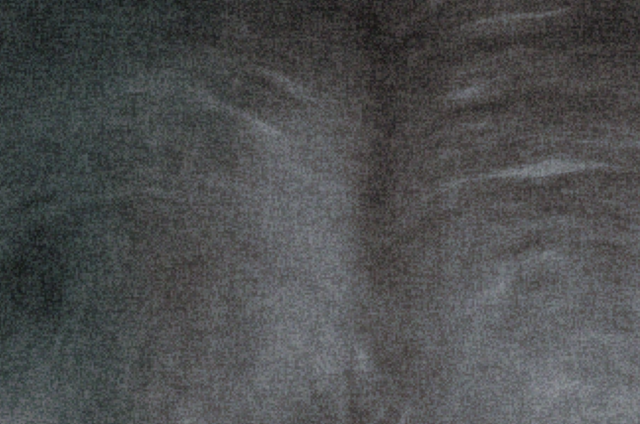
Write a WebGL 1 fragment shader that draws this texture.

```glsl
precision highp float;
// A dusty, half-wiped chalkboard: broad chalk clouds over dark slate,
// faint sweeping wipe marks laid along two families of arcs,
// and a fine coloured grain with a slight woven structure.

uniform vec2 u_resolution;

const vec3 TEAL_TINT = vec3(0.89, 1.04, 1.04);
const vec3 WARM_TINT = vec3(1.05, 0.99, 0.97);
const vec3 CHALK_TINT = vec3(0.975, 1.0, 1.04);
const float SLATE_TONE = 0.262;
const vec2 LEFT_PIVOT = vec2(0.22, -0.12);   // centres of the wiping arcs
const vec2 RIGHT_PIVOT = vec2(1.42, -0.25);
const float WIPE_STRENGTH = 0.19;
const float CLOUD_STRENGTH = 0.17;
const float GRAIN_CELLS = 215.0;             // grains per canvas height
const float GRAIN_STRENGTH = 0.13;
const float CHROMA_STRENGTH = 0.035;
const float WEAVE_STRENGTH = 0.045;

float hash(vec2 p) {
  vec3 q = fract(vec3(p.xyx) * 0.1031);
  q += dot(q, q.yzx + 33.33);
  return fract((q.x + q.y) * q.z);
}

float noise(vec2 p) {
  vec2 cell = floor(p);
  vec2 f = fract(p);
  f = f * f * (3.0 - 2.0 * f);
  float low = mix(hash(cell), hash(cell + vec2(1.0, 0.0)), f.x);
  float high = mix(hash(cell + vec2(0.0, 1.0)), hash(cell + vec2(1.0)), f.x);
  return mix(low, high, f.y);
}

// Layered noise, roughly 0..1 with a mean of one half.
float fbm(vec2 p) {
  float sum = 0.0;
  float weight = 0.5;
  for (int i = 0; i < 5; i++) {
    sum += weight * noise(p + 100.0);
    p = mat2(1.6, 1.2, -1.2, 1.6) * p + 17.3;
    weight *= 0.5;
  }
  return sum / 0.969;
}

// Fibres long in y and thin in x; finer layers keep the direction.
float fibres(vec2 p) {
  float sum = 0.0;
  float weight = 0.5;
  for (int i = 0; i < 4; i++) {
    sum += weight * noise(p + 60.0);
    p = p * vec2(2.1, 1.7) + vec2(9.7, 4.1);
    weight *= 0.62;
  }
  return sum / 1.12;
}

float arcFibres(vec2 p, vec2 pivot) {
  vec2 d = p - pivot;
  return fibres(vec2(length(d) * 21.0, atan(d.x, d.y) * 4.5));
}

float blob(vec2 uv, vec2 centre, vec2 size) {
  vec2 q = (uv - centre) / size;
  return exp(-dot(q, q));
}

// Large distribution of chalk dust and bare slate.
float boardTone(vec2 uv) {
  float tone = SLATE_TONE;
  tone += 0.105 * blob(uv, vec2(0.46, 0.55), vec2(0.10, 0.36));
  tone += 0.175 * blob(uv, vec2(0.86, 0.08), vec2(0.25, 0.42));
  tone += 0.100 * blob(uv, vec2(0.44, 0.10), vec2(0.17, 0.26));
  tone += 0.085 * blob(uv, vec2(0.08, 0.0), vec2(0.30, 0.17));
  tone += 0.045 * blob(uv, vec2(0.28, 0.76), vec2(0.15, 0.12));
  tone += 0.070 * blob(uv, vec2(1.0, 0.25), vec2(0.035, 0.28));
  tone -= 0.085 * blob(uv, vec2(0.585, 0.62), vec2(0.04, 0.36));
  tone -= 0.055 * blob(uv, vec2(0.08, 0.55), vec2(0.22, 0.32));
  tone -= 0.065 * smoothstep(0.68, 1.0, uv.y);
  return tone;
}

void main() {
  vec2 uv = gl_FragCoord.xy / u_resolution;
  vec2 p = gl_FragCoord.xy / u_resolution.y;
  vec2 wander = vec2(fbm(p * 2.6), fbm(p * 2.6 + 31.0)) - 0.5;
  vec2 bent = p + 0.13 * wander;

  // Soft clouds with hand-swept outlines.
  float tone = boardTone(uv + 0.09 * wander);
  tone += CLOUD_STRENGTH * (fbm(bent * vec2(4.2, 3.2) + 7.0) - 0.5);

  // Wipe marks: two arc families, and steep strokes at the lower left.
  float side = smoothstep(0.80, 0.98, bent.x);
  float wipes = mix(arcFibres(bent, LEFT_PIVOT), arcFibres(bent, RIGHT_PIVOT), side);
  float steep = fibres(vec2(bent.x - 0.22 * bent.y, bent.y) * vec2(24.0, 3.2));
  wipes = mix(wipes, steep, 0.8 * blob(uv, vec2(0.2, 0.2), vec2(0.26, 0.26)));
  float patches = smoothstep(0.32, 0.66, fbm(bent * 3.4 + 53.0));
  tone += WIPE_STRENGTH * (wipes - 0.5) * mix(0.4, 1.15, patches);
  tone += 0.09 * smoothstep(0.60, 0.82, wipes) * patches;

  // Grain and weave.
  vec2 g = p * GRAIN_CELLS;
  float weave = noise(g * vec2(0.8, 0.14)) + noise(g * vec2(0.14, 0.8) + 40.0) - 1.0;
  tone += GRAIN_STRENGTH * (noise(g) - 0.5) + WEAVE_STRENGTH * weave;
  vec3 speckle = vec3(noise(g * 0.7 + 11.0), noise(g * 0.7 + 223.0), noise(g * 0.7 + 457.0)) - 0.5;

  // Teal slate on the left, warm at the upper right, cool where chalk is thick.
  vec3 tint = mix(TEAL_TINT, WARM_TINT, smoothstep(0.05, 0.50, uv.x + 0.5 * wander.x));
  tint = mix(tint, CHALK_TINT, smoothstep(0.25, 0.42, tone));
  vec3 color = max(tone, 0.10) * tint + CHROMA_STRENGTH * speckle;
  gl_FragColor = vec4(color, 1.0);
}
```
